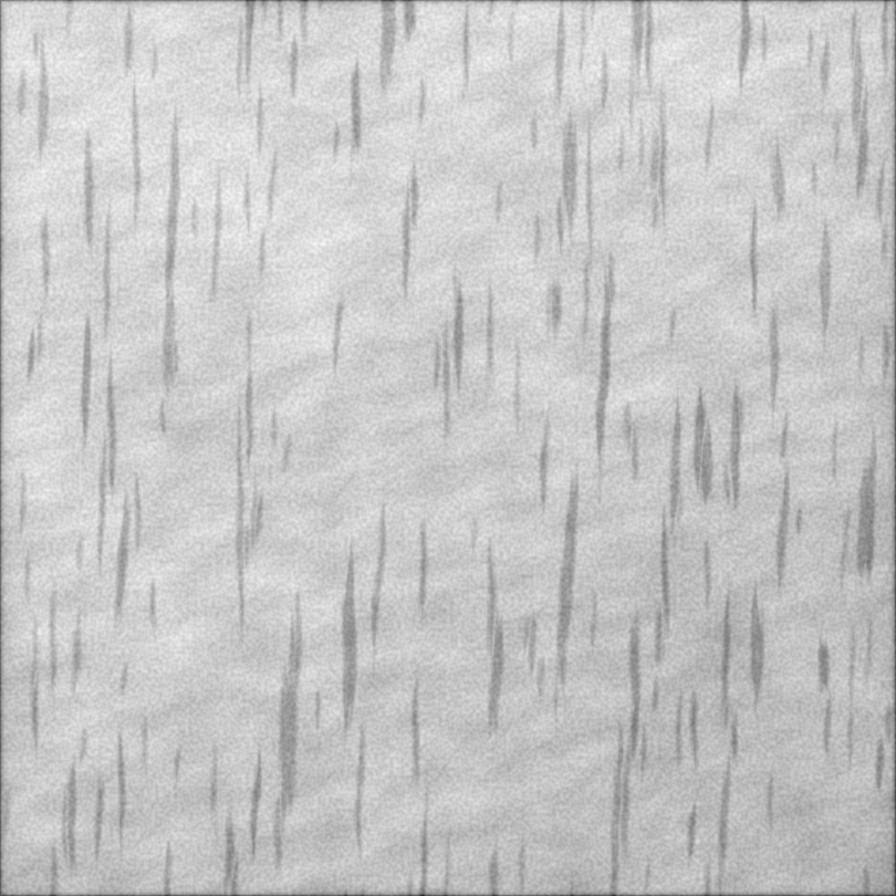
Give the GLSL for this texture, as a WebGL 1 fragment shader.

```glsl
precision highp float;
// Pale grey mottled sheet with scattered dark vertical spindle streaks and a thin shaded rim.

uniform vec2 u_resolution;

const float BASE_GREY = 0.800;
const vec2 LIGHT_SLOPE = vec2(-0.055, 0.115);  // brighter towards the upper left
const vec2 MOTTLE_SCALE = vec2(13.0, 27.0);
const float MOTTLE_SLANT = 0.24;
const float MOTTLE_AMOUNT = 0.125;
const float CLOUD_SCALE = 4.5;
const float CLOUD_AMOUNT = 0.05;
const float GRAIN_SCALE = 237.0;
const float GRAIN_AMOUNT = 0.085;
const vec2 FIBRE_SCALE = vec2(170.0, 11.0);
const float FIBRE_RAGGED = 0.5;
const float STREAK_SOFTNESS = 0.0032;
const float STREAK_DARKNESS = 0.215;
const float MAX_TILT = 0.085;
const float RIM_WIDTH = 0.0019;
const float RIM_DARKNESS = 0.42;
const float RIM_GLOW_WIDTH = 0.011;
const float RIM_GLOW_DARKNESS = 0.08;

vec2 hash2(vec2 p) {
  vec3 q = fract(p.xyx * vec3(0.1031, 0.1030, 0.0973));
  q += dot(q, q.yzx + 33.33);
  return fract((q.xx + q.yz) * q.zy);
}

float cornerSlope(vec2 cell, vec2 offset) {
  float angle = 6.2832 * hash2(cell + 71.0).x;
  return dot(vec2(cos(angle), sin(angle)), offset);
}

float gradientNoise(vec2 p) {
  vec2 cell = floor(p);
  vec2 f = p - cell;
  vec2 s = f * f * f * (f * (f * 6.0 - 15.0) + 10.0);
  vec2 e = vec2(1.0, 0.0);
  float low = mix(cornerSlope(cell, f), cornerSlope(cell + e, f - e), s.x);
  float high = mix(cornerSlope(cell + e.yx, f - e.yx), cornerSlope(cell + 1.0, f - 1.0), s.x);
  return mix(low, high, s.y);
}

float fbm(vec2 p) {
  float sum = 0.0;
  float amplitude = 0.6;
  for (int i = 0; i < 4; i++) {
    sum += amplitude * gradientNoise(p);
    p = p * 1.9 + 17.3;
    amplitude *= 0.58;
  }
  return sum;
}

// One jittered spindle per grid cell; density is the share of cells that hold one.
float streakLayer(vec2 p, float ragged, vec2 grid, float density, vec2 widths, float seed) {
  vec2 home = floor(p * grid);
  float cover = 0.0;
  for (int j = -1; j <= 1; j++) {
    for (int i = -1; i <= 1; i++) {
      vec2 cell = home + vec2(float(i), float(j));
      vec2 place = hash2(cell + seed);
      vec2 size = hash2(cell + seed + 113.0);
      vec2 look = hash2(cell + seed + 247.0);
      vec2 d = p - (cell + place) / grid;
      float halfLength = mix(0.3, 0.8, size.x * size.x) / grid.y;
      float halfWidth = mix(widths.x, widths.y, pow(size.y, 4.0));
      d.x -= d.y * MAX_TILT * (look.x - 0.15);
      float along = abs(d.y) / halfLength + FIBRE_RAGGED * ragged;
      float taper = 1.0 - smoothstep(0.1, 1.0, along);
      float w = halfWidth * (0.4 + 0.6 * taper);
      float body = 1.0 - smoothstep(w - STREAK_SOFTNESS, w + STREAK_SOFTNESS, abs(d.x));
      float ends = 1.0 - smoothstep(0.45, 1.0, along);
      float present = step(hash2(cell + seed + 389.0).x, density);
      cover = max(cover, present * body * ends * mix(0.65, 1.0, look.y));
    }
  }
  return cover;
}

float streaks(vec2 p) {
  float ragged = gradientNoise(p * FIBRE_SCALE);
  p.x += 0.004 * gradientNoise(p * vec2(11.0, 17.0) + 5.0);
  float large = streakLayer(p, ragged, vec2(10.0, 5.0), 0.6, vec2(0.0034, 0.0095), 11.0);
  float medium = streakLayer(p, ragged, vec2(14.0, 8.0), 0.62, vec2(0.0032, 0.0065), 523.0);
  float small = streakLayer(p, ragged, vec2(20.0, 12.0), 0.4, vec2(0.0026, 0.0042), 907.0);
  return max(max(large, medium), 0.75 * small) * (1.0 + 0.25 * ragged);
}

void main() {
  vec2 uv = gl_FragCoord.xy / u_resolution;

  // Sheet: broad light, slanted mottling and fine grain
  float grey = BASE_GREY + dot(uv - 0.5, LIGHT_SLOPE);
  vec2 slanted = vec2(uv.x, uv.y - MOTTLE_SLANT * uv.x);
  grey += MOTTLE_AMOUNT * fbm(slanted * MOTTLE_SCALE);
  grey += CLOUD_AMOUNT * gradientNoise(uv * CLOUD_SCALE + 40.0);
  float grain = gradientNoise(uv * GRAIN_SCALE);
  grain += 0.6 * gradientNoise(mat2(0.8, 0.6, -0.6, 0.8) * uv * GRAIN_SCALE * 0.7);
  grey += GRAIN_AMOUNT * grain;

  grey -= STREAK_DARKNESS * streaks(uv);

  // Rim: thin dark line inside a soft shade
  vec2 inset = min(uv, 1.0 - uv);
  float edge = min(inset.x, inset.y);
  grey -= RIM_DARKNESS * exp(-edge / RIM_WIDTH);
  grey -= RIM_GLOW_DARKNESS * exp(-inset.x / RIM_GLOW_WIDTH);
  grey -= 0.5 * RIM_GLOW_DARKNESS * exp(-inset.y / RIM_GLOW_WIDTH);

  gl_FragColor = vec4(vec3(clamp(grey, 0.0, 1.0)), 1.0);
}
```
